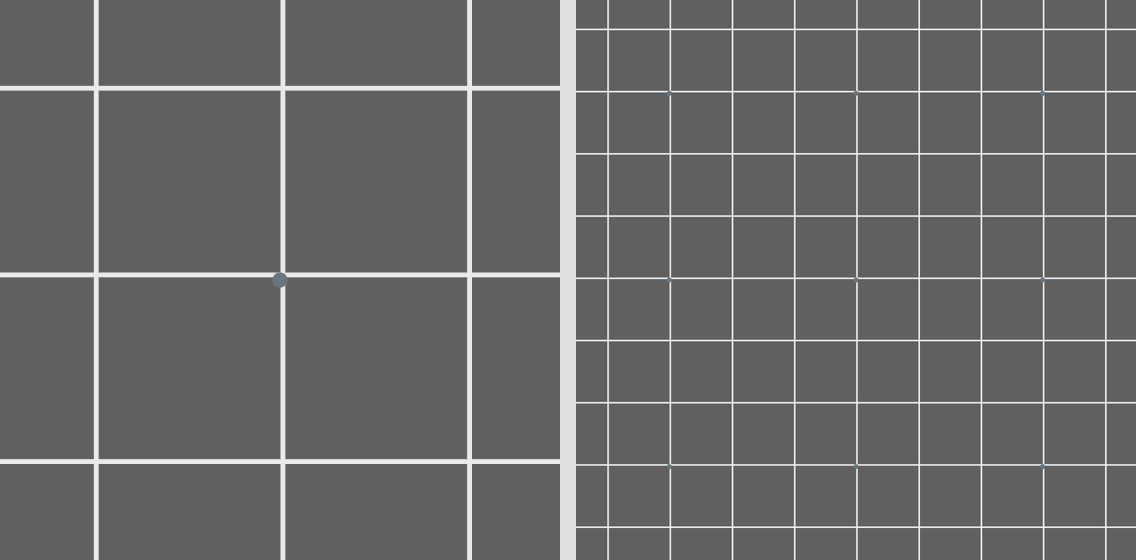
Left, the tile; right, the same tile 3 across and 3 down.
Reproduce this pattern procedurally as a Shadertoy shader.

```glsl
const float REPEATS = 3.0;                        // cells across and down
const vec2 LINE_OFFSET = vec2(0.5052, 0.5091);    // position of one line crossing
const float LINE_WIDTH = 0.0086;
const vec2 DOT_CENTER = vec2(0.5);
const float DOT_RADIUS = 0.0135;
const vec3 GROUND_COLOR = vec3(0.378);
const vec3 LINE_COLOR = vec3(0.918, 0.918, 0.914);
const vec3 DOT_COLOR = vec3(0.42, 0.46, 0.49);

// Pixel coverage of a shape from its signed distance
float coverage(float dist, float pixel) {
    return clamp(0.5 - dist / pixel, 0.0, 1.0);
}

// Signed distance to the nearest line of a periodic square grid
float gridDistance(vec2 p) {
    vec2 cell = fract((p - LINE_OFFSET) * REPEATS + 0.5) - 0.5;
    vec2 toLine = abs(cell) / REPEATS;
    return min(toLine.x, toLine.y) - 0.5 * LINE_WIDTH;
}

// Signed distance to the dot, wrapped around the canvas edges
float dotDistance(vec2 p) {
    vec2 wrapped = fract(p - DOT_CENTER + 0.5) - 0.5;
    return length(wrapped) - DOT_RADIUS;
}

void mainImage(out vec4 fragColor, in vec2 fragCoord) {
    vec2 uv = fragCoord / iResolution.xy;
    float pixel = 1.0 / min(iResolution.x, iResolution.y);

    // Light grid, then the single dot on top
    vec3 color = mix(GROUND_COLOR, LINE_COLOR, coverage(gridDistance(uv), pixel));
    color = mix(color, DOT_COLOR, coverage(dotDistance(uv), pixel));

    fragColor = vec4(color, 1.0);
}
```
